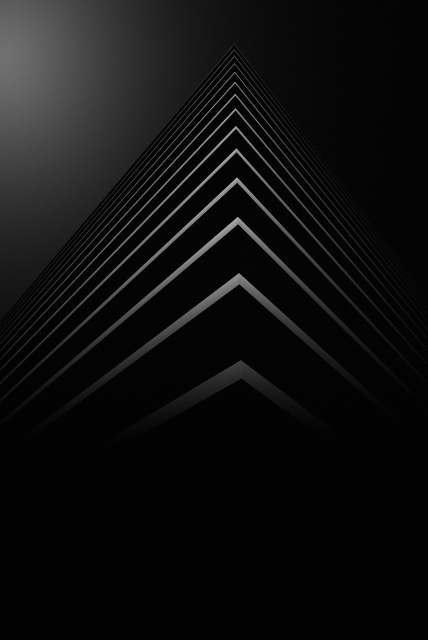
This background is drawn by a Shadertoy shader. Its source:

```glsl
// Dark tower corner seen from below: chevron ledges in perspective under a soft grey glow.

const vec2 APEX = vec2(0.366, 0.932);   // top of the tower, in canvas heights
const float CORNER_LEAN = 0.0212;       // sideways drift of the corner per unit of drop
const float TOP_FLOOR = 13.0;
const float LEDGE_SHARE = 0.16;         // part of each storey taken by its ledge

const vec3 SKY_DARK = vec3(0.012);
const vec3 GLOW_GREY = vec3(0.43);
const vec3 WALL_BLACK = vec3(0.013);
const vec3 LEDGE_GREY = vec3(0.64);

float hash(vec2 cell) {
    return fract(sin(dot(cell, vec2(12.9898, 78.233))) * 43758.5453);
}

// Drop below the apex at which the horizontal through p meets the corner.
float cornerDrop(vec2 p, float cornerX) {
    float side = p.x - cornerX;
    float slope = side < 0.0 ? 1.185 : 1.31;
    float converge = side < 0.0 ? 1.19 : 1.121;
    float away = abs(side);
    return (APEX.y - p.y - slope * away) / (1.0 - converge * away);
}

// Perspective storey number, counted upward from the lowest ledge.
float storeyAt(float drop) {
    return 2.32 / (max(drop, -0.05) + 0.1393) - 3.66;
}

// Integral of a pulse that fills the last part of every unit interval.
float pulseSum(float x, float share) {
    return floor(x) * share + max(fract(x) - 1.0 + share, 0.0);
}

float filteredPulse(float x, float share, float blur) {
    return (pulseSum(x + 0.5 * blur, share) - pulseSum(x - 0.5 * blur, share)) / (blur * 1.0);
}

vec3 skyColor(vec2 p) {
    vec2 offset = (p - vec2(0.0, 0.909)) / vec2(0.221, 0.247);
    return SKY_DARK + GLOW_GREY * exp(-pow(length(offset), 1.5));
}

// Light on the ledges fades downward, sideways and toward the far storeys.
float ledgeLight(vec2 p, float side, float storey) {
    float lower = smoothstep(0.27, 0.66, p.y);
    float reach = side < 0.0 ? 0.60 : 0.17;
    float sideways = exp(-abs(side) / reach);
    float distant = mix(1.0, 0.6, smoothstep(5.0, 12.0, storey));
    return lower * sideways * distant;
}

void mainImage(out vec4 fragColor, in vec2 fragCoord) {
    vec2 p = fragCoord / iResolution.y;

    // Refine the leaning corner once, then read the storey
    float firstDrop = cornerDrop(p, APEX.x + 0.005);
    float cornerX = APEX.x + CORNER_LEAN * clamp(firstDrop, 0.0, 0.6);
    float storey = storeyAt(cornerDrop(p, cornerX));
    float side = p.x - cornerX;
    float blur = max(length(vec2(dFdx(storey), dFdy(storey))), 0.0001);

    // Sky and wall
    float tower = 1.0 - smoothstep(-0.5, 0.5, (storey - TOP_FLOOR) / blur);
    vec3 wall = WALL_BLACK * mix(0.5, 1.2, smoothstep(0.2, 0.6, p.y));
    vec3 color = mix(skyColor(p), wall, tower);

    // Ledges, brightest along their upper rim
    float ledge = filteredPulse(storey, LEDGE_SHARE, blur);
    ledge *= tower * step(-0.5, storey);
    float rim = mix(0.86, 1.04, smoothstep(1.0 - LEDGE_SHARE, 1.0, fract(storey)));
    float facing = side < 0.0 ? 1.0 : 0.94;
    vec3 lit = LEDGE_GREY * ledgeLight(p, side, storey) * rim * facing;
    color = mix(color, max(lit, wall), ledge);

    // Fine grain
    color += (hash(floor(p * 512.0)) - 0.5) * 0.008;
    fragColor = vec4(clamp(color, 0.0, 1.0), 1.0);
}
```
